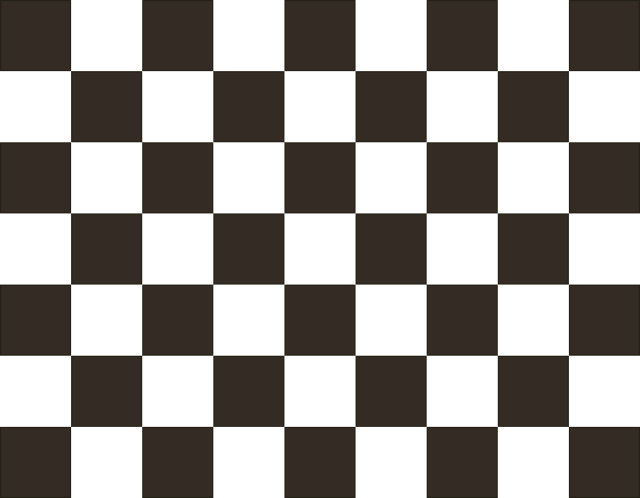
Give the GLSL for this pattern, as a Shadertoy shader.

```glsl
// Signed distance to the nearest cell border: positive in dark cells
float checkerDistance(vec2 p) {
    vec2 cell = floor(p);
    vec2 border = 0.5 - abs(fract(p) - 0.5);
    float parity = mod(cell.x + cell.y, 2.0);
    return min(border.x, border.y) * (1.0 - 2.0 * parity);
}

void mainImage(out vec4 fragColor, in vec2 fragCoord) {
    // Nine cells across, seven down, dark in every corner
    vec2 grid = vec2(9.0, 7.0);
    float dist = checkerDistance(fragCoord / iResolution.xy * grid);
    float pixel = grid.y / iResolution.y;

    // Dark cells with a slightly deeper rim
    vec3 rim = vec3(0.15, 0.13, 0.09);
    vec3 brown = vec3(0.20, 0.17, 0.14);
    vec3 dark = mix(rim, brown, smoothstep(0.010, 0.026, dist));

    // Smoothed border against white
    float coverage = clamp(dist / pixel + 0.5, 0.0, 1.0);
    fragColor = vec4(mix(vec3(1.0), dark, coverage), 1.0);
}
```
